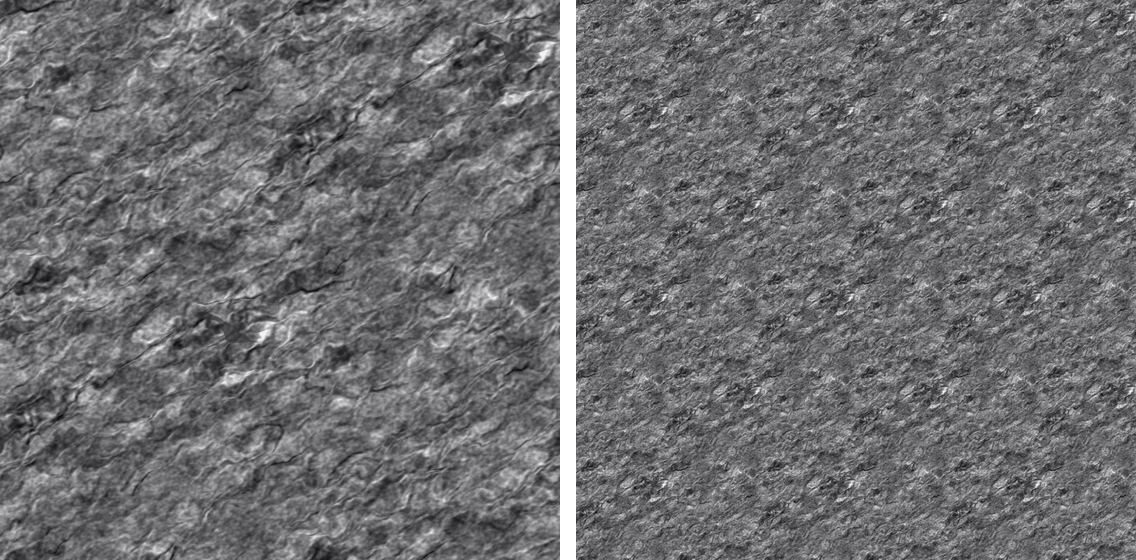
Left, the tile; right, the same tile 3 across and 3 down.
Reproduce this texture procedurally as a three.js fragment shader.

```glsl
// Rough grey rock face with slanted ledges, chips, crevices and fine grain.
// A height built from wrapped gradient noise and blended cellular facets is
// shaded by its slope toward the light; stains, cracks and grain go on top.

varying vec2 vUv;

const vec3 ROCK_GREY = vec3(0.434, 0.434, 0.444);
const float SKEW = 1.0 / 6.0;                  // turns the grain from 45 to 35 degrees
const vec2 LIGHT_STEP = vec2(0.002, 0.0085);   // short step toward the upper left

vec2 hash2(vec2 c) {
  vec3 p = fract(c.xyx * vec3(0.1031, 0.1030, 0.0973));
  p += dot(p, p.yzx + 33.33);
  return fract((p.xx + p.yz) * p.zy);
}

// Slanted coordinates: x runs along the grain, y across it.
vec2 grainSpace(vec2 uv) {
  float along = uv.x + uv.y;
  return vec2(along, uv.y - uv.x + along * SKEW);
}

// Random pair of a lattice cell, wrapped so that the canvas tiles.
// cells.y must be a multiple of 6 to suit the skew.
vec2 wrappedHash(vec2 cell, vec2 cells) {
  float turns = floor((cell.x + 0.5) / cells.x);
  cell -= turns * vec2(cells.x, cells.y * SKEW);
  cell.y -= cells.y * floor((cell.y + 0.5) / cells.y);
  return hash2(floor(cell + 0.5) + cells + 19.0);
}

float cornerSlope(vec2 cell, vec2 cells, vec2 offset) {
  float angle = 6.2832 * wrappedHash(cell, cells).x;
  return dot(vec2(cos(angle), sin(angle)), offset);
}

// Gradient noise around zero.
float noise(vec2 q, vec2 cells) {
  vec2 p = q * cells;
  vec2 i = floor(p);
  vec2 f = p - i;
  vec2 s = f * f * (3.0 - 2.0 * f);
  vec2 e = vec2(1.0, 0.0);
  float low = mix(cornerSlope(i, cells, f), cornerSlope(i + e, cells, f - e), s.x);
  float high = mix(cornerSlope(i + e.yx, cells, f - e.yx),
                   cornerSlope(i + 1.0, cells, f - 1.0), s.x);
  return mix(low, high, s.y);
}

// Cellular facets: each cell is a tilted plane, blended at its borders.
float facets(vec2 q, vec2 cells) {
  vec2 p = q * cells;
  vec2 i = floor(p);
  float total = 0.0;
  float weights = 0.0001;
  for (int y = -1; y <= 1; y++) {
    for (int x = -1; x <= 1; x++) {
      vec2 cell = i + vec2(float(x), float(y));
      vec2 rnd = wrappedHash(cell, cells);
      vec2 d = p - cell - rnd;
      float w = exp(-22.0 * dot(d, d));
      total += w * (dot(rnd.yx - 0.5, d) + 0.5 * (fract(rnd.x * 7.0 + rnd.y * 3.0) - 0.5));
      weights += w;
    }
  }
  return total / weights;
}

vec2 warp(vec2 q) {
  return q + 0.03 * vec2(noise(q, vec2(11.0, 18.0)), noise(q, vec2(13.0, 24.0)))
           + 0.01 * noise(q, vec2(37.0, 54.0));
}

float rockHeight(vec2 q) {
  float height = 0.4 * facets(q, vec2(13.0, 24.0)) + 0.16 * facets(q, vec2(34.0, 54.0));
  vec2 cells = vec2(4.0, 6.0);
  float amount = 1.0;
  for (int octave = 0; octave < 5; octave++) {
    height += amount * noise(q, cells);
    cells *= 2.0;
    amount *= 0.6;
  }
  return height;
}

// Thin dark lines where a noise crosses zero, kept only in some patches.
float crevices(vec2 q) {
  float line = 1.0 - smoothstep(0.0, 0.1, abs(noise(q, vec2(7.0, 18.0))));
  return line * smoothstep(0.02, 0.3, noise(q, vec2(5.0, 12.0)));
}

// One tapered dark gash running down to the right, repeated with the tile.
float gash(vec2 uv, vec2 center, float halfLength, float rough) {
  vec2 d = uv - center;
  vec2 w = fract(vec2(d.x + d.y, d.y - d.x) + 0.5) - 0.5;
  d = 0.5 * vec2(w.x - w.y, w.x + w.y);
  float along = dot(d, vec2(0.88, -0.475)) / halfLength;
  float across = dot(d, vec2(0.475, 0.88)) + 0.006 * sin(along * 4.0) + 0.009 * rough;
  float width = 0.010 * (1.0 - along * along) * (1.0 + 0.5 * sin(along * 5.0));
  return 1.0 - smoothstep(-0.002, 0.002, abs(across) - width);
}

void main() {
  vec2 q = grainSpace(vUv);
  vec2 bent = warp(q);

  // Slope shading, stronger in the rough patches
  float relief = rockHeight(bent) - rockHeight(bent + LIGHT_STEP);
  float roughness = 1.0 + 1.3 * noise(q, vec2(3.0, 6.0));
  float shade = 0.8 * relief * roughness;

  // Stains from broad to small, then grain
  shade += 0.15 * noise(q, vec2(5.0, 6.0)) + 0.17 * noise(bent, vec2(10.0, 18.0));
  shade += 0.20 * noise(bent, vec2(28.0, 42.0)) + 0.16 * noise(q, vec2(76.0, 102.0));
  shade += 0.10 * noise(q, vec2(130.0, 150.0));

  // Brighter highlights than shadows, then the dark cracks
  shade += 0.6 * (shade * shade - 0.015);
  shade -= 0.17 * crevices(bent);
  float cut = gash(vUv, vec2(0.404, 0.414), 0.062, noise(q, vec2(31.0, 36.0)));
  shade = mix(shade, -0.19 + 0.25 * shade, 0.85 * cut);

  gl_FragColor = vec4(clamp(ROCK_GREY + shade, 0.06, 0.95), 1.0);
}
```
